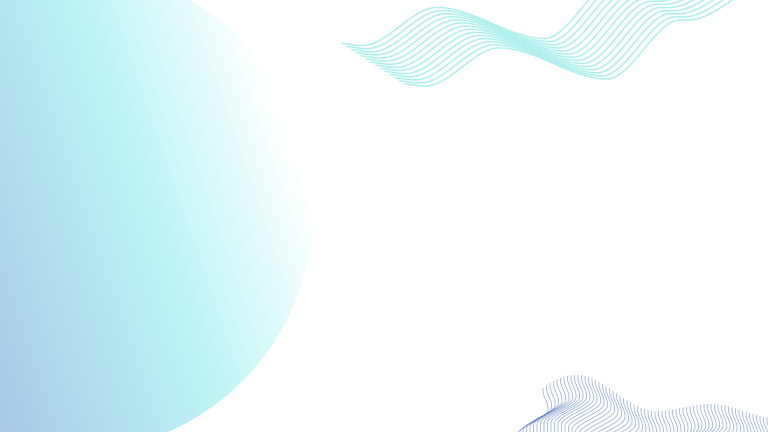
A Shadertoy shader for this background:

```glsl
// A pale disc with a slanted blue-cyan-white gradient on white, a cyan ribbon of
// parallel waves at the top and a finely hatched blue hill at the lower right.
// Both line sets are one curve, repeated by translation along a path in a loop.

// Coverage of a line; thin lines fade instead of vanishing.
float stroke(float dist, float halfWidth, float pixel) {
    float cover = (halfWidth + 0.5 * pixel - dist) / pixel;
    return clamp(cover, 0.0, min(1.0, 2.0 * halfWidth / pixel));
}

// Height of the lowest ribbon wave, measured downwards.
float wave(float x) {
    return 84.0 + 2.0 * smoothstep(404.0, 422.0, x)
         - 38.0 * smoothstep(425.0, 499.0, x)
         + 31.0 * smoothstep(500.0, 607.0, x)
         - 59.0 * smoothstep(607.0, 680.0, x)
         - 43.0 * smoothstep(688.0, 780.0, x);
}

// Upper outline of the hill.
float hillTop(float x) {
    float shoulder = max(575.0 - x, 0.0) / 32.0;
    return 375.0 + 13.0 * shoulder * shoulder
         + 36.0 * smoothstep(578.0, 655.0, x)
         - 7.0 * smoothstep(655.0, 710.0, x)
         + 14.0 * smoothstep(712.0, 775.0, x);
}

// Sideways bend of a hatch line at a depth below the outline.
float hatchBend(float depth) {
    return 5.0 * smoothstep(3.0, 20.0, depth) - 32.0 * smoothstep(22.0, 48.0, depth);
}

vec3 discGradient(vec2 p) {
    float along = dot(p, vec2(0.946, -0.325));
    vec3 cyan = vec3(0.745, 0.96, 0.96);
    vec3 color = mix(vec3(0.66, 0.79, 0.91), cyan, clamp((along + 140.0) / 220.0, 0.0, 1.0));
    return mix(color, vec3(1.0), clamp((along - 80.0) / 150.0, 0.0, 1.0));
}

float ribbon(vec2 p, float pixel) {
    float ink = 0.0;
    for (int i = 0; i < 14; i++) {
        vec2 q = p + vec2(62.5, 40.5) * float(i) / 13.0;
        float slope = wave(q.x + 0.5) - wave(q.x - 0.5);
        float dist = abs(q.y - wave(q.x)) / sqrt(1.0 + slope * slope);
        float start = smoothstep(403.0, 404.0 + pixel, q.x);
        ink = max(ink, start * stroke(dist, 0.75, pixel));
    }
    return ink;
}

float hill(vec2 p, float pixel) {
    float clear = 1.0;
    for (int i = 0; i < 76; i++) {
        float anchor = 543.0 + 3.5 * float(i);
        float depth = p.y - hillTop(anchor);
        float slope = hatchBend(depth + 0.5) - hatchBend(depth - 0.5);
        float dist = abs(p.x - anchor - hatchBend(depth)) / sqrt(1.0 + slope * slope);
        float below = smoothstep(-0.5 * pixel, 0.5 * pixel, depth);
        clear *= 1.0 - 0.65 * below * stroke(dist, 0.4, pixel);
    }
    return 1.0 - clear;
}

void mainImage(out vec4 fragColor, in vec2 fragCoord) {
    // The canvas is 432 units high, with y pointing down.
    float pixel = 432.0 / iResolution.y;
    vec2 p = vec2(fragCoord.x, iResolution.y - fragCoord.y) * pixel;

    // Disc
    float edge = length(p - vec2(71.5, 210.5)) - 241.5;
    vec3 color = mix(vec3(1.0), discGradient(p), clamp(0.5 - edge / pixel, 0.0, 1.0));

    // Line work
    color = mix(color, vec3(0.67, 0.94, 0.93), ribbon(p, pixel));
    color = mix(color, vec3(0.40, 0.53, 0.77), hill(p, pixel));
    fragColor = vec4(color, 1.0);
}
```
